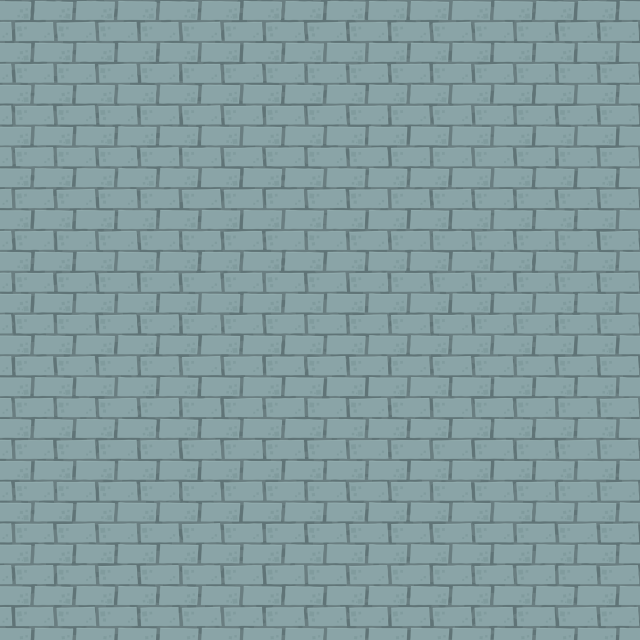
Reproduce this texture procedurally as a Shadertoy shader.

```glsl
// Blue-grey brick wall in running bond: skewed bricks, lit rims, square pits, dark mortar.

const float ROWS = 30.63;                 // courses over the canvas height
const float BRICK_PITCH = 2.0;            // brick spacing, in course heights
const vec2 HALF_BRICK = vec2(0.915, 0.447);

const vec3 FACE = vec3(0.54, 0.645, 0.655);
const vec3 PIT = vec3(0.49, 0.595, 0.605);
const vec3 RIM = vec3(0.60, 0.705, 0.71);
const vec3 MORTAR = vec3(0.415, 0.495, 0.505);
const vec3 MORTAR_DARK = vec3(0.375, 0.455, 0.465);

// Pits as centre x, centre y (downwards), half size
const int PITS = 5;
const vec3 PITS_EVEN[PITS] = vec3[PITS](
    vec3(0.69, 0.26, 0.115), vec3(0.47, 0.01, 0.075), vec3(0.34, 0.26, 0.06),
    vec3(0.72, -0.06, 0.055), vec3(0.52, 0.31, 0.035));
const vec3 PITS_ODD[PITS] = vec3[PITS](
    vec3(-0.73, -0.13, 0.115), vec3(-0.43, -0.17, 0.065), vec3(-0.65, 0.16, 0.075),
    vec3(0.68, 0.11, 0.055), vec3(0.52, 0.24, 0.045));

float hash(vec2 p) {
    vec3 q = fract(vec3(p.xyx) * 0.1031);
    q += dot(q, q.yzx + 33.33);
    return fract((q.x + q.y) * q.z);
}

float noise(vec2 p) {
    vec2 i = floor(p), f = fract(p);
    f = f * f * (3.0 - 2.0 * f);
    return mix(mix(hash(i), hash(i + vec2(1, 0)), f.x),
               mix(hash(i + vec2(0, 1)), hash(i + vec2(1, 1)), f.x), f.y);
}

float boxDistance(vec2 p, vec2 halfSize, float radius) {
    vec2 q = abs(p) - halfSize + radius;
    return length(max(q, 0.0)) + min(max(q.x, q.y), 0.0) - radius;
}

float coverage(float d, float pixel) {
    return 1.0 - smoothstep(-0.5 * pixel, 0.5 * pixel, d);
}

vec2 rotate(vec2 p, float angle) {
    float c = cos(angle), s = sin(angle);
    return vec2(c * p.x - s * p.y, s * p.x + c * p.y);
}

// Leans the sides and tilts the top, in opposite ways on alternate courses
vec2 skew(vec2 p, float lean, vec2 id) {
    float jitter = hash(id + 7.0) - 0.5;
    p.x += lean * (0.06 + 0.03 * jitter) * p.y;
    p.y -= lean * (0.02 + 0.015 * jitter) * p.x * (0.5 - p.y);
    return p;
}

float pitMask(vec2 p, bool odd, vec2 id, float pixel) {
    float mask = 0.0;
    for (int i = 0; i < PITS; i++) {
        vec3 pit = odd ? PITS_ODD[i] : PITS_EVEN[i];
        float turn = 0.3 * (hash(id + float(i) * 3.7) - 0.5);
        float d = boxDistance(rotate(p - pit.xy, turn), vec2(pit.z), 0.02);
        mask = max(mask, coverage(d, pixel));
    }
    return mask;
}

vec3 wall(vec2 p, float pixel) {
    // Locate the brick; y runs downwards
    float row = floor(p.y);
    bool odd = mod(row, 2.0) > 0.5;
    float x = p.x - (odd ? 0.65 : 1.555);
    float column = floor(x / BRICK_PITCH);
    vec2 id = mod(vec2(column, row), vec2(3.0, 4.0));
    vec2 local = vec2(x - (column + 0.5) * BRICK_PITCH, p.y - row - 0.512);

    // Brick outline with slightly worn edges
    vec2 q = skew(local, odd ? -1.0 : 1.0, id);
    float wear = 0.018 * (noise(local * 4.0 + id * 9.0) - 0.5);
    float d = boxDistance(q, HALF_BRICK, 0.03) + wear;

    // Mortar with darker patches
    float patches = smoothstep(0.5, 0.62, noise(p * vec2(2.5, 4.0)));
    vec3 mortar = mix(MORTAR, MORTAR_DARK, patches);

    // Face, pits and the lit rim along the top and right
    vec3 brick = mix(FACE, PIT, 0.75 * pitMask(local, odd, id, pixel));
    float inner = boxDistance(q - vec2(-0.018, 0.035), HALF_BRICK, 0.03) + wear;
    float rim = 1.0 - coverage(inner, pixel);
    brick = mix(brick, RIM, 0.75 * rim);
    return mix(mortar, brick, coverage(d, pixel));
}

void mainImage(out vec4 fragColor, in vec2 fragCoord) {
    vec2 uv = fragCoord / iResolution.y;
    vec2 p = vec2(uv.x, 1.0 - uv.y) * ROWS;
    fragColor = vec4(wall(p, 1.4 * ROWS / iResolution.y), 1.0);
}
```
